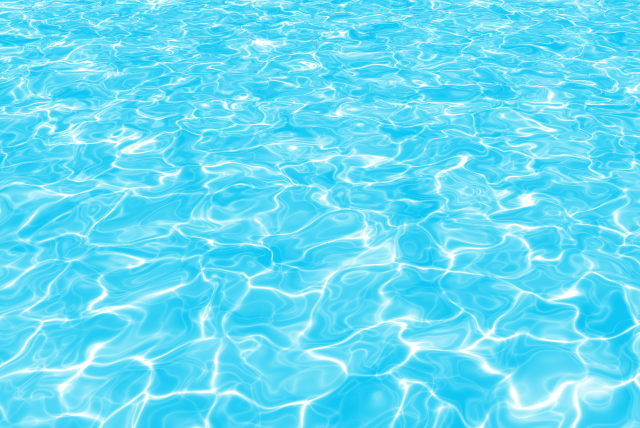
Reproduce this texture procedurally as a Shadertoy shader.

```glsl
// Sunlit pool water: a web of caustic light receding in perspective.

#define HORIZON 1.55     // height of the vanishing line, in canvas heights
#define CELLS 7.5        // density of the light web
#define DEPTH 2.1        // foreshortening of the water plane
#define SLANT 0.22       // sideways lean of the web
#define SWAY 0.95        // broad bending of the lines
#define RIPPLE 0.30      // fine bending of the lines
#define WEB_WIDTH 0.055  // thickness of the main bright lines
#define WEB_LIGHT 0.50   // strength of the main bright lines
#define MARBLE 0.24      // strength of the fine veils
#define PATCHES 0.32     // contrast of deep and pale areas
#define BASE_LIGHT 0.16  // light level of plain water
#define SAMPLES 2        // antialiasing grid per side

vec2 hash22(vec2 p) {
    vec3 q = fract(p.xyx * vec3(0.1031, 0.1030, 0.0973));
    q += dot(q, q.yzx + 33.33);
    return fract((q.xx + q.yz) * q.zy);
}

// Signed gradient noise
float noise(vec2 p) {
    vec2 i = floor(p), f = p - i;
    vec2 u = f * f * f * (f * (f * 6.0 - 15.0) + 10.0);
    vec2 e = vec2(0.0, 1.0);
    float a = dot(hash22(i) * 2.0 - 1.0, f);
    float b = dot(hash22(i + e.yx) * 2.0 - 1.0, f - e.yx);
    float c = dot(hash22(i + e.xy) * 2.0 - 1.0, f - e.xy);
    float d = dot(hash22(i + e.yy) * 2.0 - 1.0, f - e.yy);
    return mix(mix(a, b, u.x), mix(c, d, u.x), u.y);
}

vec2 swirl(vec2 p) {
    return vec2(noise(p), noise(p + vec2(41.7, 17.3)));
}

// Gap between the two nearest cell centres: zero on the web lines
float webGap(vec2 p) {
    vec2 cell = floor(p), f = p - cell;
    float first = 9.0, second = 9.0;
    for (int y = -1; y <= 1; y++)
    for (int x = -1; x <= 1; x++) {
        vec2 o = vec2(x, y);
        float d = length(o + 0.1 + 0.8 * hash22(cell + o) - f);
        second = min(second, max(first, d));
        first = min(first, d);
    }
    return second - first;
}

// Bright crest with a soft falloff on both sides
float crest(float d, float width) {
    return exp(-abs(d) / width);
}

float waterLight(vec2 uv) {
    // Perspective plane
    float nearness = HORIZON - uv.y;
    float far = smoothstep(0.1, 0.9, uv.y);
    vec2 p = CELLS * vec2(uv.x, DEPTH) / nearness;
    p.y -= SLANT * p.x * (1.0 - far);

    // Refraction by the moving surface
    vec2 broad = swirl(p * 0.7);
    vec2 fine = swirl(p * 2.1 + broad);
    vec2 q = p + SWAY * broad + RIPPLE * (1.0 + 0.8 * far) * fine;

    // Main web, a stray second strand and a finer net
    float glint = 0.85 + 1.1 * noise(p * 1.3 + 9.0);
    float web = crest(webGap(q), WEB_WIDTH) * (1.0 - 0.25 * far);
    float strand = crest(webGap(q + 0.16 * fine.yx + 0.12 * broad.yx), WEB_WIDTH * 0.8);
    float net = crest(webGap(q * 1.7 + 0.5 * fine + 23.0), WEB_WIDTH * 1.1);

    // Looping filaments and marbled veils
    float loops = crest(noise(q * 1.4 + 0.8 * fine + 5.0), 0.045);
    vec2 m = q * 2.2 + 1.3 * fine;
    float veil = crest(noise(m + 1.2 * swirl(m * 0.8 + 31.0)), 0.12);
    float tone = noise(q * 0.9 + 13.0) + 0.6 * noise(q * 1.9 + fine);

    float light = BASE_LIGHT + PATCHES * tone;
    light += glint * (WEB_LIGHT * web + 0.26 * strand + 0.22 * net);
    light += (0.20 + 0.12 * far) * loops;
    light += MARBLE * veil * (0.75 + tone);
    return light + 0.35 * web * loops;
}

vec3 waterColor(float light) {
    float t = clamp(light, 0.06, 1.0);
    return vec3(t, min(0.765 + 0.25 * t, 1.0), 0.945 + 0.05 * t);
}

void mainImage(out vec4 fragColor, in vec2 fragCoord) {
    vec3 color = vec3(0.0);
    for (int y = 0; y < SAMPLES; y++)
    for (int x = 0; x < SAMPLES; x++) {
        vec2 offset = (vec2(x, y) + 0.5) / float(SAMPLES) - 0.5;
        vec2 pos = fragCoord + offset - vec2(0.5 * iResolution.x, 0.0);
        color += waterColor(waterLight(pos / iResolution.y));
    }
    fragColor = vec4(color / float(SAMPLES * SAMPLES), 1.0);
}
```
